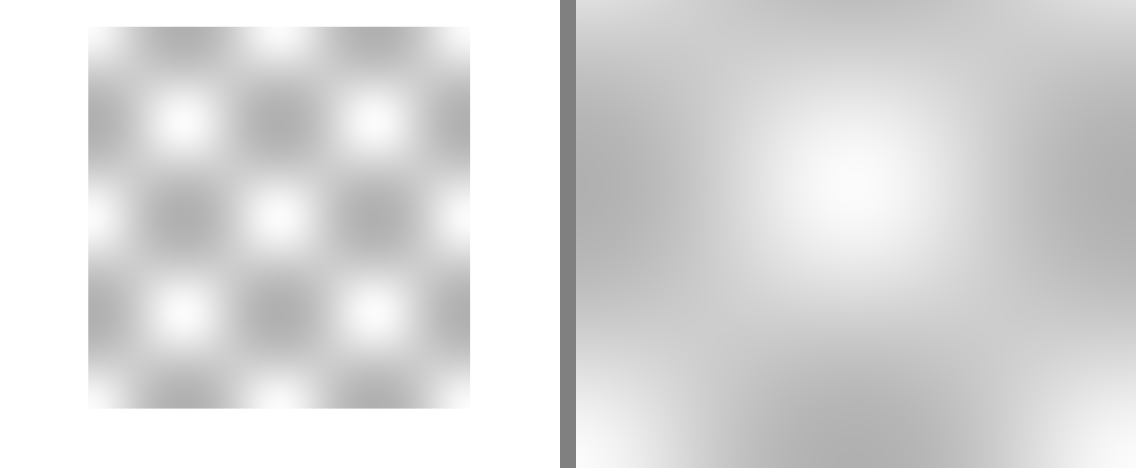
Left: the whole. Right: its middle third, enlarged.
Give the GLSL for this pattern, as a Shadertoy shader.

```glsl
// Soft grey checkerboard of glowing and shaded spots in a square panel on white.

const float PI = 3.14159265;
const vec2  PANEL_CENTER = vec2(0.4987, 0.535); // fraction of the canvas
const float PANEL_SIDE   = 0.816;               // in canvas heights
const float REPEATS      = 2.0;                 // periods across and down the panel
const float SHADE_DARK   = 0.690;               // centre of the shaded spots
const float SHADE_MID    = 0.803;               // straight lines between the spots
const float SHADE_LIGHT  = 0.985;               // centre of the glowing spots
const vec3  MARGIN_COLOR = vec3(1.0);

// Signed distance to an axis-aligned square centred on the origin.
float squareDistance(vec2 p, float halfSide) {
    vec2 d = abs(p) - halfSide;
    return length(max(d, 0.0)) + min(max(d.x, d.y), 0.0);
}

// Product of two waves: +1 on glowing spots, -1 on shaded ones.
float checkerWave(vec2 cell) {
    vec2 wave = cos(2.0 * PI * cell);
    return wave.x * wave.y;
}

// Quadratic tone curve through the dark, middle and light shades.
float toneCurve(float wave) {
    float slope = 0.5 * (SHADE_LIGHT - SHADE_DARK);
    float bend  = 0.5 * (SHADE_LIGHT + SHADE_DARK) - SHADE_MID;
    return SHADE_MID + wave * (slope + bend * wave);
}

void mainImage(out vec4 fragColor, in vec2 fragCoord) {
    // Panel coordinates in canvas heights
    vec2 p = (fragCoord - PANEL_CENTER * iResolution.xy) / iResolution.y;
    float pixel = 1.0 / iResolution.y;

    // Repeating spots
    vec2 cell = p / PANEL_SIDE * REPEATS;
    vec3 spots = vec3(toneCurve(checkerWave(cell)));

    // Smooth panel edge; the plain margin joins up on all sides
    float edge = squareDistance(p, 0.5 * PANEL_SIDE);
    float inside = 1.0 - smoothstep(-0.5 * pixel, 0.5 * pixel, edge);

    fragColor = vec4(mix(MARGIN_COLOR, spots, inside), 1.0);
}
```
